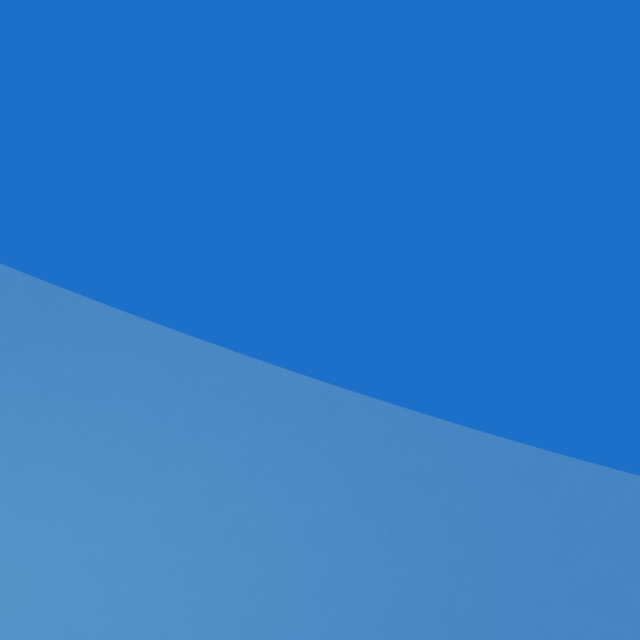
Reproduce this background procedurally as a WebGL 1 fragment shader.

```glsl
precision highp float;
// Flat blue sky above a paler, softly grained slope with a gently curved edge.

uniform vec2 u_resolution;

const vec3 SKY = vec3(0.110, 0.440, 0.788);
const vec3 SLOPE_SHADE = vec3(0.275, 0.522, 0.762);
const vec3 SLOPE_LIGHT = vec3(0.333, 0.573, 0.780);

// Edge height = start + slope * x + bend * x * x
const float EDGE_START = 0.5885;
const float EDGE_SLOPE = -0.400;
const float EDGE_BEND = 0.068;
const float EDGE_SOFTNESS = 0.0012;

const vec2 GLOW_CENTER = vec2(-0.05, 0.08);
const vec2 GLOW_RADIUS = vec2(1.05, 0.62);

const float GRAIN_SCALE = 150.0;
const float GRAIN_AMOUNT = 0.010;
const float MOTTLE_SCALE = 22.0;
const float MOTTLE_AMOUNT = 0.004;

// Pseudo-random unit gradient for a lattice cell
vec2 cellGradient(vec2 cell) {
  float angle = 6.2832 * fract(sin(dot(cell, vec2(127.1, 311.7))) * 43758.5);
  return vec2(cos(angle), sin(angle));
}

float gradientNoise(vec2 p) {
  vec2 cell = floor(p);
  vec2 f = fract(p);
  vec2 blend = f * f * f * (f * (f * 6.0 - 15.0) + 10.0);
  vec2 right = vec2(1.0, 0.0);
  vec2 up = vec2(0.0, 1.0);
  float a = dot(cellGradient(cell), f);
  float b = dot(cellGradient(cell + right), f - right);
  float c = dot(cellGradient(cell + up), f - up);
  float d = dot(cellGradient(cell + 1.0), f - 1.0);
  return mix(mix(a, b, blend.x), mix(c, d, blend.x), blend.y);
}

// Approximate signed distance to the curved edge, positive in the sky
float edgeDistance(vec2 p) {
  float height = EDGE_START + p.x * (EDGE_SLOPE + EDGE_BEND * p.x);
  float steepness = EDGE_SLOPE + 2.0 * EDGE_BEND * p.x;
  return (p.y - height) / sqrt(1.0 + steepness * steepness);
}

vec3 slopeColor(vec2 p) {
  // Pale glow from the lower left
  float glow = 1.0 - smoothstep(0.0, 1.0, length((p - GLOW_CENTER) / GLOW_RADIUS));
  vec3 color = mix(SLOPE_SHADE, SLOPE_LIGHT, glow);

  // Fine grain over a faint mottle
  float grain = GRAIN_AMOUNT * gradientNoise(p * GRAIN_SCALE);
  float mottle = MOTTLE_AMOUNT * gradientNoise(p * MOTTLE_SCALE);
  return color + grain + mottle;
}

void main() {
  vec2 p = gl_FragCoord.xy / u_resolution;
  float softness = max(EDGE_SOFTNESS, 0.7 / u_resolution.y);
  float skyMask = smoothstep(-softness, softness, edgeDistance(p));
  gl_FragColor = vec4(mix(slopeColor(p), SKY, skyMask), 1.0);
}
```
